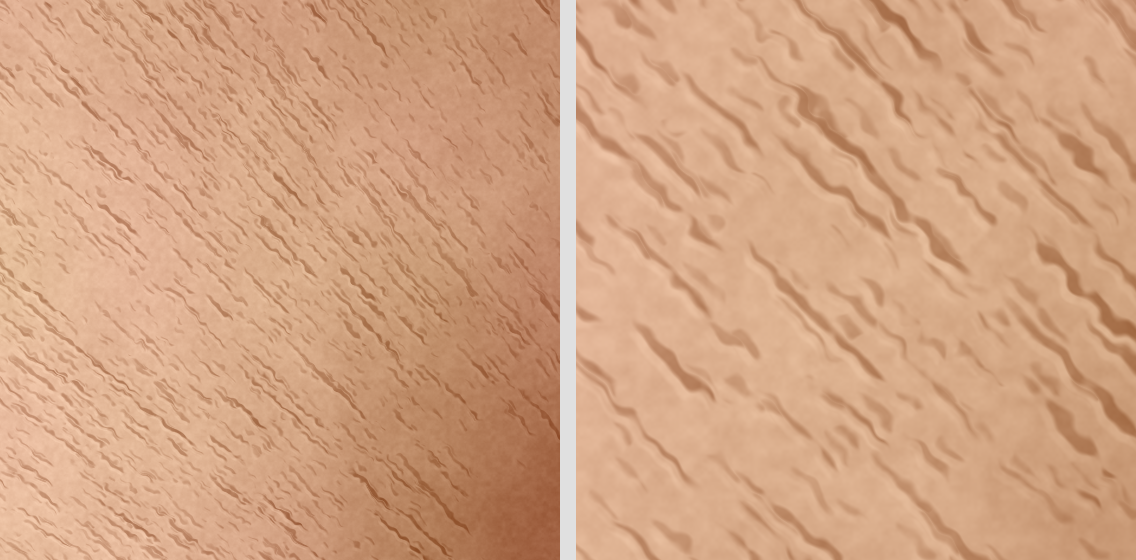
Left: the whole. Right: its middle third, enlarged.
Give the GLSL for this texture, as a WebGL 2 fragment shader.

```glsl
#version 300 es
precision highp float;
// Warm tan surface, lit from the left, scored by ragged diagonal scratches.

uniform vec2 u_resolution;
out vec4 fragColor;

const vec3 DEEP = vec3(0.65, 0.42, 0.285);
const vec3 PALE = vec3(0.91, 0.74, 0.62);
const vec3 ROSE_SHIFT = vec3(0.008, -0.010, 0.010);
const float MEAN_ANGLE = -0.80;    // radians, falling to the right
const float ANGLE_FAN = 0.22;      // steeper toward the upper right
const float ANGLE_JITTER = 0.12;
const float EDGE = 0.0018;         // softness of scratch borders
const float SCRATCH_DEPTH = 0.84;
const float RIM_LIGHT = 0.20;
const vec2 RIM_OFFSET = vec2(0.0040, 0.0045);
const float GRAIN = 0.25;
const float MOTTLE = 0.20;
const float WANDER = 0.0075;       // how far outlines stray

vec3 hash3(vec2 cell) {
  vec3 h = fract(cell.xyx * vec3(0.1031, 0.1030, 0.0973));
  h += dot(h, h.yxz + 33.33);
  return fract((h.xxy + h.yzz) * h.zyx);
}

float noise(vec2 p) {
  vec2 i = floor(p), f = fract(p);
  f = f * f * (3.0 - 2.0 * f);
  return mix(mix(hash3(i).x, hash3(i + vec2(1, 0)).x, f.x),
             mix(hash3(i + vec2(0, 1)).x, hash3(i + vec2(1, 1)).x, f.x), f.y);
}

float fbm(vec2 p) {
  return 0.55 * noise(p) + 0.30 * noise(p * 2.1 + 7.3) + 0.15 * noise(p * 4.3 + 3.1);
}

vec2 spin(vec2 p, float angle) {
  float c = cos(angle), s = sin(angle);
  return vec2(c * p.x - s * p.y, s * p.x + c * p.y);
}

// Chance that a scratch exists near a point: clustered, sparser to the right.
float density(vec2 p) {
  float thinning = 0.26 * smoothstep(0.35, 1.0, p.x) + 0.12 * smoothstep(0.4, 0.0, p.y) * p.x;
  return 0.32 + 0.70 * noise(p * 6.5 + 11.0) - thinning;
}

// One layer of tapered scratches scattered on a grid turned to the mean angle.
float scratches(vec2 p, vec2 cell, float halfWidth, float ragged, float seed) {
  vec2 q = spin(p, -MEAN_ANGLE);
  vec2 id = floor(q / cell);
  float depth = 0.0;
  for (int y = -1; y <= 1; y++) {
    for (int x = -1; x <= 1; x++) {
      vec2 n = id + vec2(x, y);
      vec3 place = hash3(n + seed);
      vec3 form = hash3(n + seed + 57.0);
      vec2 center = (n + place.xy) * cell;
      vec2 onCanvas = spin(center, MEAN_ANGLE);
      if (place.z > density(onCanvas)) continue;

      float turn = -ANGLE_FAN * (onCanvas.x + onCanvas.y - 1.0) + ANGLE_JITTER * (form.x - 0.5);
      vec2 d = spin(q - center, -turn);
      float along = d.x / (cell.x * mix(0.24, 0.60, form.y));
      float width = halfWidth * mix(0.55, 1.1, form.z) * (1.0 - 0.6 * along * along) * (0.3 + 1.3 * ragged);
      float body = smoothstep(EDGE, -EDGE, abs(d.y) - width);
      float taper = smoothstep(1.0, 0.65, abs(along));
      float weight = mix(0.55, 1.0, form.x) * mix(0.65, 1.0, 0.5 + 0.5 * along);
      depth = max(depth, body * taper * weight);
    }
  }
  return depth * smoothstep(0.08, 0.45, ragged);
}

// All scratch sizes together, with wandering outlines.
float relief(vec2 p) {
  float ragged = 0.7 * noise(p * 105.0 + 5.0) + 0.3 * noise(p * 40.0 + 17.0);
  vec2 wander = vec2(noise(p * 95.0), noise(p * 95.0 + 31.0)) - 0.5;
  vec2 sway = vec2(noise(p * 28.0 + 9.0), noise(p * 28.0 + 43.0)) - 0.5;
  vec2 w = p + WANDER * (wander + 0.6 * sway);
  float depth = scratches(w, vec2(0.190, 0.040), 0.0036, ragged, 3.0);
  depth = max(depth, 0.85 * scratches(w, vec2(0.095, 0.028), 0.0031, ragged, 141.0));
  depth = max(depth, 0.55 * scratches(w, vec2(0.036, 0.018), 0.0027, ragged, 289.0));
  return depth;
}

// Broad light: bright left side, dark lower right corner.
float lighting(vec2 p) {
  float tone = 1.01 - 0.32 * p.x - 0.20 * p.x * p.x;
  tone -= 0.64 * smoothstep(0.75, 0.0, distance(p, vec2(1.05, 0.0)));
  return tone - 0.14 * smoothstep(0.6, 1.0, p.y);
}

void main() {
  vec2 p = gl_FragCoord.xy / u_resolution.y;

  // Surface tone with patches and fine grain
  float tone = lighting(p);
  tone += MOTTLE * (fbm(p * 11.0) - 0.5);
  tone += GRAIN * (fbm(p * 110.0 + 19.0) - 0.5);

  // Scratches and the lit edge beside them
  float depth = relief(p);
  float rim = max(relief(p + RIM_OFFSET) - depth, 0.0);
  float fade = mix(1.0, 0.70, smoothstep(0.45, 1.0, p.x));
  tone += fade * (RIM_LIGHT * rim - SCRATCH_DEPTH * depth);

  vec3 color = mix(DEEP, PALE, clamp(tone, -0.40, 1.15));
  color += ROSE_SHIFT * 2.0 * (noise(p * 4.0 + 2.0) - 0.5);
  fragColor = vec4(clamp(color, 0.0, 1.0), 1.0);
}
```
